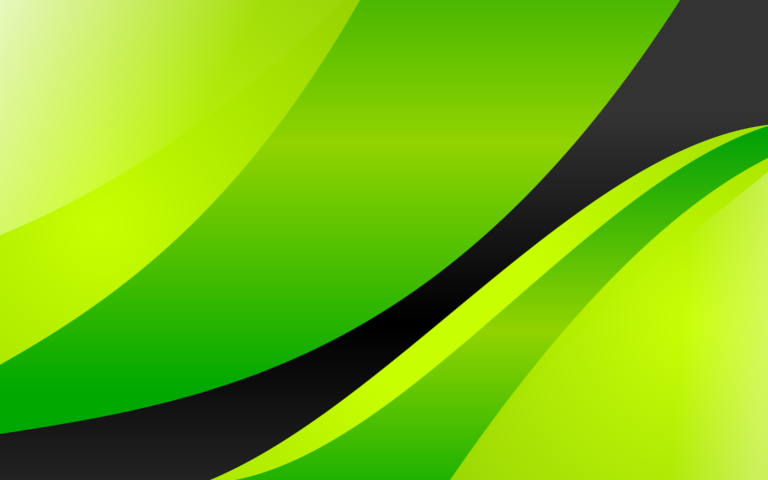
A Shadertoy shader for this background:

```glsl
// Sweeping green and lime ribbons over a dark backdrop, with soft pale glows.
// Each edge is a cubic Bernstein graph y(x); layers are painted back to front,
// filled with vertical gradients or radial glows.

// Height of a cubic edge with control heights b over x0..x1, extended straight.
float edgeHeight(float x, float x0, float x1, vec4 b) {
    float s = (x - x0) / (x1 - x0);
    float t = clamp(s, 0.0, 1.0), u = 1.0 - t;
    float h = dot(b, vec4(u*u*u, 3.0*u*u*t, 3.0*u*t*t, t*t*t));
    return h + 3.0 * (b.y - b.x) * min(s, 0.0) + 3.0 * (b.w - b.z) * max(s - 1.0, 0.0);
}

// Smooth coverage of the area above an edge.
float above(vec2 p, float x0, float x1, vec4 b) {
    float d = p.y - edgeHeight(p.x, x0, x1, b);
    return clamp(d / max(fwidth(d), 1e-5) + 0.5, 0.0, 1.0);
}

float ramp(float a, float b, float x) {
    return clamp((x - a) / (b - a), 0.0, 1.0);
}

// Bright lime at the centre, dimming to olive green at the given radius.
vec3 limeGlow(vec2 p, vec2 centre, float inner, float outer) {
    return mix(vec3(0.78, 1.0, 0.0), vec3(0.59, 0.83, 0.0),
               ramp(inner, outer, distance(p, centre)));
}

void mainImage(out vec4 fragColor, in vec2 fragCoord) {
    vec2 p = fragCoord / iResolution.xy * vec2(1.6, 1.0);
    vec3 white = vec3(1.0), leaf = vec3(0.57, 0.83, 0.0);

    // Dark backdrop, black across the middle
    vec3 color = vec3(0.2 * ramp(0.33, 0.76, p.y) + 0.135 * ramp(0.32, 0.0, p.y));

    // Broad green band
    vec3 band = mix(vec3(0.0, 0.66, 0.0), leaf, ramp(0.19, 0.70, p.y));
    band = mix(band, vec3(0.29, 0.72, 0.0), ramp(0.70, 1.0, p.y));
    color = mix(color, band, above(p, 0.0, 1.417, vec4(0.096, 0.167, 0.265, 1.0)));

    // Upper left lime sheet and its pale corner
    color = mix(color, limeGlow(p, vec2(0.21, 0.53), 0.0, 0.7),
                above(p, 0.0, 0.75, vec4(0.24, 0.381, 0.5625, 1.0)));
    float corner = max(0.75 - 1.3 * p.x - 0.7 * (1.0 - p.y), 0.035);
    color = mix(color, white,
                corner * above(p, 0.0, 0.719, vec4(0.51, 0.608, 0.769, 1.0)));

    // Thin lime ribbon
    color = mix(limeGlow(p, vec2(0.95, 0.33), 0.2, 0.95), color,
                above(p, 0.4375, 1.6, vec4(0.0, 0.1625, 0.692, 0.74)));

    // Lower green band
    band = mix(vec3(0.12, 0.70, 0.0), leaf, ramp(0.0, 0.31, p.y));
    band = mix(band, vec3(0.0, 0.63, 0.03), ramp(0.31, 0.73, p.y));
    color = mix(band, color, above(p, 0.49, 1.6, vec4(0.0, 0.074, 0.62, 0.7375)));

    // Lower right lime sheet with a pale right rim
    vec3 sheet = limeGlow(p, vec2(1.45, 0.33), 0.0, 0.65);
    float rim = 0.02 + 0.34 * ramp(1.42, 1.6, p.x + 0.08 * (0.33 - p.y));
    sheet = mix(mix(sheet, white, rim), sheet,
                above(p, 0.9375, 1.6, vec4(0.0, 0.296, 0.465, 0.642)));
    color = mix(sheet, color, above(p, 0.9375, 1.6, vec4(0.0, 0.321, 0.56, 0.671)));

    fragColor = vec4(color, 1.0);
}
```
